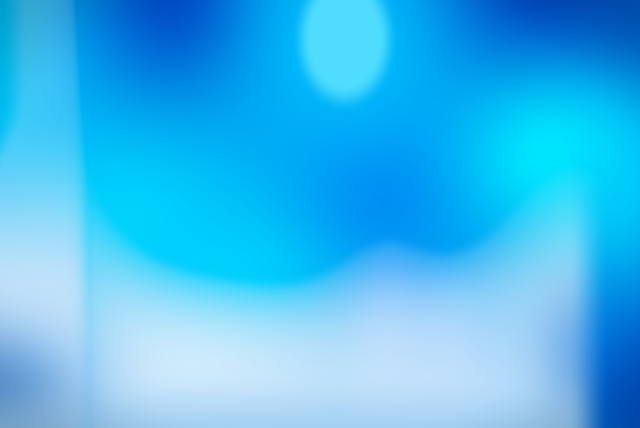
Write a Shadertoy shader that draws this background.

```glsl
// Soft abstract backdrop: a pale, misty bank under a field of saturated blues.
// Gaussian glows paint the field; a height curve bounds the mist, which thickens
// with depth below that curve. A blurred disc and a vignette finish the scene.

const vec3 AZURE  = vec3(0.00, 0.64, 0.95);
const vec3 CYAN   = vec3(0.00, 0.84, 0.99);
const vec3 AQUA   = vec3(0.00, 0.93, 1.00);
const vec3 COBALT = vec3(0.00, 0.27, 0.76);
const vec3 ROYAL  = vec3(0.00, 0.53, 0.95);
const vec3 MIST   = vec3(0.77, 0.89, 0.98);
const vec3 WHITE  = vec3(0.88, 0.94, 0.99);
const vec3 PERI   = vec3(0.52, 0.72, 0.99);
const vec3 STEEL  = vec3(0.32, 0.60, 0.88);

float bump(float x, float centre, float width) {
    float t = (x - centre) / width;
    return exp(-t * t);
}

float glow(vec2 p, vec2 centre, vec2 radius) {
    vec2 q = (p - centre) / radius;
    return exp(-dot(q, q));
}

// Blends a colour with an elliptical glow of the given hue.
vec3 tint(vec3 base, vec3 hue, vec2 p, vec2 centre, vec2 radius, float amount) {
    return mix(base, hue, amount * glow(p, centre, radius));
}

// Upper boundary of the mist: a steep left column, a low hill, a tall right hill.
float mistHeight(float x) {
    float column = 0.013 / max(x * x, 0.004) + 0.5 * smoothstep(0.21, 0.15, x);
    return 0.32 + column + 0.11 * bump(x, 0.9, 0.14) + 0.30 * bump(x, 1.35, 0.24);
}

float mistDensity(vec2 p) {
    float h = mistHeight(p.x);
    float slope = (mistHeight(p.x + 0.01) - mistHeight(p.x - 0.01)) / 0.02;
    float depth = (h - p.y) / sqrt(1.0 + min(slope * slope, 9.0));
    float softDepth = max(depth, 0.0) * smoothstep(-0.01, 0.04, depth);
    float rate = mix(12.0, 8.0, smoothstep(0.95, 1.35, p.x));
    float density = 1.0 - exp(-rate * softDepth);
    density *= 1.0 - 0.70 * smoothstep(0.30, 0.75, p.y);
    float leftEdge = 0.035 * smoothstep(0.58, 0.78, p.y) - 0.04 * smoothstep(0.75, 0.5, p.y);
    density *= smoothstep(leftEdge - 0.03, leftEdge + 0.03, p.x);
    return density * smoothstep(1.43, 1.33, p.x);
}

vec3 blueField(vec2 p) {
    vec3 c = AZURE;
    // Cyan pools
    c = tint(c, CYAN, p, vec2(0.30, 0.50), vec2(0.26, 0.24), 0.9);
    c = tint(c, CYAN, p, vec2(0.57, 0.36), vec2(0.28, 0.20), 0.85);
    c = tint(c, CYAN, p, vec2(0.00, 0.85), vec2(0.18, 0.40), 0.6);
    // Dark upper clouds and the deep centre
    c = tint(c, COBALT, p, vec2(0.41, 1.02), vec2(0.20, 0.22), 0.95);
    c = tint(c, COBALT, p, vec2(1.27, 1.04), vec2(0.27, 0.22), 1.0);
    c = tint(c, COBALT, p, vec2(1.52, 0.98), vec2(0.18, 0.18), 0.6);
    c = tint(c, ROYAL, p, vec2(0.92, 0.56), vec2(0.20, 0.18), 0.95);
    // Right-hand aqua flare and the shaded lower corner
    c = tint(c, AQUA, p, vec2(1.30, 0.63), vec2(0.22, 0.19), 0.95);
    c = tint(c, CYAN, p, vec2(1.44, 0.50), vec2(0.14, 0.20), 0.8);
    c = tint(c, COBALT, p, vec2(1.52, 0.05), vec2(0.24, 0.30), 0.85);
    // Halo around the disc
    return tint(c, vec3(0.0, 0.77, 1.0), p, vec2(0.81, 0.90), vec2(0.22, 0.24), 0.85);
}

vec3 mistColour(vec2 p) {
    vec3 c = MIST;
    c = tint(c, WHITE, p, vec2(0.46, 0.19), vec2(0.30, 0.13), 1.0);
    c = tint(c, vec3(0.78, 0.88, 0.99), p, vec2(1.03, 0.21), vec2(0.22, 0.16), 0.8);
    c = tint(c, PERI, p, vec2(0.91, 0.41), vec2(0.17, 0.12), 0.75);
    c = tint(c, vec3(0.68, 0.96, 0.99), p, vec2(1.32, 0.53), vec2(0.20, 0.17), 0.9);
    c = tint(c, STEEL, p, vec2(-0.02, 0.10), vec2(0.22, 0.14), 0.85);
    c = tint(c, STEEL, p, vec2(1.37, 0.17), vec2(0.11, 0.18), 0.75);
    float floorShade = smoothstep(0.13, -0.04, p.y);
    return mix(c, vec3(0.55, 0.76, 0.93), 0.65 * floorShade);
}

void mainImage(out vec4 fragColor, in vec2 fragCoord) {
    vec2 uv = fragCoord / iResolution.xy;
    vec2 p = uv * vec2(1.5, 1.0);
    vec3 colour = blueField(p);

    // Blurred pale disc, cut by the top edge
    float disc = length((p - vec2(0.808, 0.91)) / vec2(0.112, 0.155));
    colour = mix(colour, vec3(0.33, 0.87, 0.99), 0.95 * smoothstep(1.12, 0.70, disc));

    colour = mix(colour, mistColour(p), mistDensity(p));

    // Corner vignette
    vec2 edge = abs(uv * 2.0 - 1.0);
    float corner = smoothstep(1.0, 1.42, length(edge));
    fragColor = vec4(colour * (1.0 - 0.16 * corner), 1.0);
}
```
